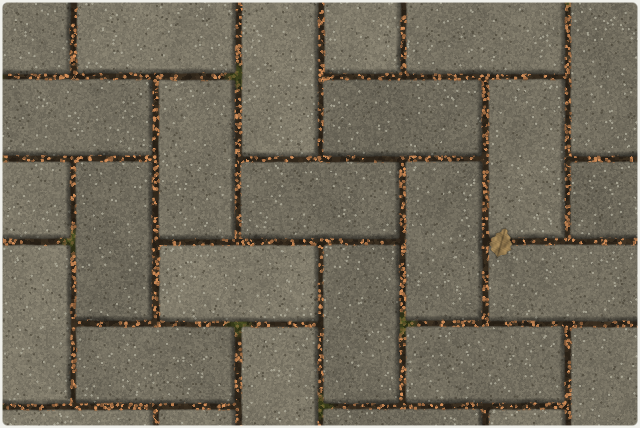
A Shadertoy shader for this texture:

```glsl
// Herringbone paving of 2:1 concrete blocks, with dry litter in the joints.
// A diagonal index (column + row, mod 4) tells which block owns each square cell;
// a rounded box gives its edge, and cellular noise gives grain, specks and litter.

#define ROWS 5.19                      // block widths per canvas height
#define SHIFT vec2(0.11, 0.07)         // pattern offset, in block widths
#define JOINT 0.034                    // half width of a joint
#define CORNER 0.035                   // block corner radius
#define BEVEL 0.05                     // width of the shaded edge
#define GRAIN 0.19                     // strength of the concrete grain
#define BORDER 0.006                   // pale frame, in canvas heights
#define STONE vec3(0.465, 0.445, 0.385)
#define SOIL vec3(0.20, 0.16, 0.11)
#define LITTER vec3(0.74, 0.50, 0.31)
#define MOSS vec3(0.24, 0.26, 0.11)
#define FRAME vec3(0.94, 0.94, 0.92)

float hash(vec2 p) {
    vec3 q = fract(p.xyx * vec3(0.1031, 0.1030, 0.0973));
    q += dot(q, q.yzx + 33.33);
    return fract((q.x + q.y) * q.z);
}

// x: distance to the nearest seed, y: random id of that seed
vec2 cellular(vec2 p) {
    vec2 cell = floor(p), best = vec2(9.0, 0.0);
    for (int j = -1; j <= 1; j++)
    for (int i = -1; i <= 1; i++) {
        vec2 c = cell + vec2(i, j);
        vec2 seed = c + vec2(hash(c + 17.3), hash(c + 71.9));
        float dist = length(p - seed);
        if (dist < best.x) best = vec2(dist, hash(c + 5.7));
    }
    return best;
}

// Smooth irregular field, about -1 to 1
float waves(vec2 p) {
    return 0.5 * sin(p.x * 2.3 + 1.7 * sin(p.y * 1.9))
         + 0.3 * sin(p.y * 4.1 + 2.1 * sin(p.x * 3.3) + 1.0)
         + 0.2 * sin((p.x - p.y) * 8.7 + 2.0 * sin(p.y * 5.3));
}

float roundBox(vec2 p, vec2 halfSize, float radius) {
    vec2 q = abs(p) - halfSize + radius;
    return length(max(q, 0.0)) + min(max(q.x, q.y), 0.0) - radius;
}

// Finds the block that owns grid point g: centre in xy, half size in zw
vec4 herringbone(vec2 g) {
    vec2 cell = floor(g);
    float k = mod(cell.x + cell.y, 4.0);
    bool lying = k > 0.5 && k < 2.5;
    vec2 size = lying ? vec2(2.0, 1.0) : vec2(1.0, 2.0);
    if (k > 1.5 && k < 2.5) cell.x -= 1.0;
    if (k < 0.5) cell.y -= 1.0;
    return vec4(cell + 0.5 * size, 0.5 * size);
}

vec3 concrete(vec2 g, float tone) {
    vec2 fine = cellular(g * 42.0);
    vec2 speck = cellular(g * 19.0 + 40.0);
    float light = 1.0 + 0.16 * (tone - 0.5) + 0.04 * waves(g * 1.7);
    light += GRAIN * (fine.y - 0.5) + 0.09 * (0.4 - fine.x);
    vec3 col = STONE * light;
    float dot1 = smoothstep(0.36, 0.16, speck.x);
    col = mix(col, vec3(0.71, 0.70, 0.63), 0.75 * dot1 * step(0.91, speck.y));
    return mix(col, vec3(0.27, 0.25, 0.20), 0.6 * dot1 * step(speck.y, 0.09));
}

void mainImage(out vec4 fragColor, in vec2 fragCoord) {
    vec2 uv = fragCoord / iResolution.y;
    float aspect = iResolution.x / iResolution.y;
    float px = ROWS / iResolution.y;
    vec2 g = vec2(uv.x, 1.0 - uv.y) * ROWS + SHIFT;   // y runs downwards
    vec2 rough = 0.006 * vec2(waves(g * 4.0), waves(g.yx * 4.0 + 9.0));

    // Block, slightly misplaced and uneven
    vec4 block = herringbone(g);
    float tone = hash(block.xy * 2.0 + 3.0);
    vec2 nudge = 0.016 * (vec2(tone, hash(block.yx * 2.0 + 29.0)) - 0.5);
    vec2 p = g - block.xy - nudge + rough;
    float edge = roundBox(p, block.zw - JOINT, CORNER);
    vec3 col = concrete(g, tone);

    // Bevels: dark on the right and bottom, faintly lit on the left and top
    vec2 farSide = block.zw - JOINT - p, nearSide = block.zw - JOINT + p;
    float shade = smoothstep(BEVEL * 1.5, BEVEL * 0.5, min(farSide.x, farSide.y));
    float rim = smoothstep(BEVEL, 0.0, min(nearSide.x, nearSide.y));
    col *= 1.0 - 0.40 * shade * (0.85 + 0.3 * waves(g * 3.0));
    col *= 1.0 + 0.07 * rim * (1.0 - shade) - 0.22 * smoothstep(-0.03, 0.0, edge);

    // Joint soil, moss at some crossings, and clumps of litter
    float gap = smoothstep(-px, px, edge);
    vec2 crumb = cellular(g * 23.0 + 7.0);
    vec2 crossing = floor(g + 0.5);
    float moss = smoothstep(0.22, 0.06, length(g - crossing)) * step(0.84, hash(crossing + 11.0));
    col = mix(col, mix(SOIL, MOSS, moss) * (0.7 + 0.7 * crumb.y), gap);
    float upright = step(abs(g.x - crossing.x), abs(g.y - crossing.y));
    float threshold = 0.66 - 0.24 * waves(g * 2.6 + 4.0) - 0.10 * upright;
    float litter = step(threshold, crumb.y) * smoothstep(0.62, 0.38, crumb.x);
    litter *= smoothstep(-0.022, 0.006, edge) * (1.0 - 0.7 * moss);
    col = mix(col, LITTER * (0.65 + 0.5 * hash(floor(g * 31.0))), litter);

    // One fallen leaf with a midrib
    vec2 q = mat2(0.96, -0.28, 0.28, 0.96) * (g - vec2(6.19, 3.01));
    float along = q.y / 0.18;
    float leaf = abs(q.x) - 0.125 * (1.0 - along * along) * (1.0 + 0.35 * along) + 0.01 * sin(q.y * 90.0);
    col *= 1.0 - 0.4 * smoothstep(0.04, -0.02, leaf) * step(abs(along), 1.1);
    vec3 leafColor = vec3(0.63, 0.52, 0.34) * (0.9 + 0.2 * waves(g * 14.0));
    leafColor *= 1.0 - 0.25 * smoothstep(0.02, 0.0, abs(q.x));
    col = mix(col, leafColor, smoothstep(px, -px, leaf) * step(abs(along), 1.0));

    // Pale frame with rounded inner corners
    vec2 middle = 0.5 * vec2(aspect, 1.0);
    float outside = roundBox(uv - middle, middle - BORDER, 0.012);
    col = mix(col, FRAME, smoothstep(-1.0, 1.0, outside * iResolution.y));
    fragColor = vec4(clamp(col, 0.0, 1.0), 1.0);
}
```
